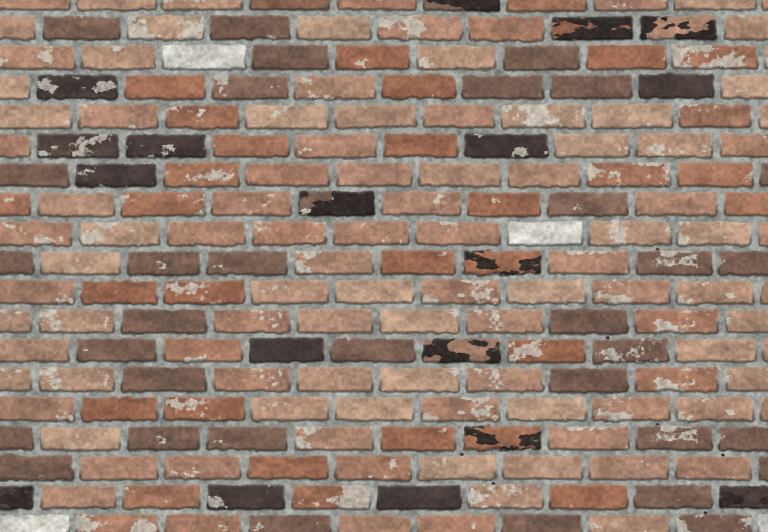
This texture is drawn by a Shadertoy shader. Its source:

```glsl
// Weathered brick wall in running bond with grey mortar, lime stains and sooty bricks.

const vec2 BRICKS = vec2(9.0, 18.15);   // repeats across and down
const float ASPECT = 2.92;              // brick pitch, width over height
const vec2 JOINT = vec2(0.115, 0.085);  // half mortar widths, in row heights

const vec3 RUST   = vec3(0.60, 0.41, 0.32);
const vec3 SALMON = vec3(0.66, 0.51, 0.43);
const vec3 TAN    = vec3(0.72, 0.60, 0.51);
const vec3 BROWN  = vec3(0.47, 0.37, 0.32);
const vec3 SOOT   = vec3(0.22, 0.19, 0.18);
const vec3 LIME   = vec3(0.76, 0.75, 0.71);
const vec3 WHITE  = vec3(0.83, 0.82, 0.79);
const vec3 MORTAR = vec3(0.60, 0.61, 0.59);

float hash(vec2 p) {
    vec3 q = fract(p.xyx * 0.1031);
    q += dot(q, q.yzx + 33.33);
    return fract((q.x + q.y) * q.z);
}

float noise(vec2 p) {
    vec2 i = floor(p), f = fract(p);
    f = f * f * (3.0 - 2.0 * f);
    return mix(mix(hash(i), hash(i + vec2(1, 0)), f.x),
               mix(hash(i + vec2(0, 1)), hash(i + vec2(1, 1)), f.x), f.y);
}

float fbm(vec2 p) {
    float sum = 0.0, amp = 0.533;
    for (int i = 0; i < 4; i++) {
        sum += amp * noise(p);
        p = mat2(1.6, 1.2, -1.2, 1.6) * p + 7.3;
        amp *= 0.5;
    }
    return sum;
}

float roundedBox(vec2 p, vec2 halfSize, float radius) {
    vec2 e = abs(p) - halfSize + radius;
    return length(max(e, 0.0)) + min(max(e.x, e.y), 0.0) - radius;
}

// Sideways shift of the joint to the left of a brick
float jointShift(vec2 id) {
    return 0.09 * (hash(vec2(mod(id.x, BRICKS.x), id.y) + 41.0) - 0.5);
}

// Fired clay tone of one brick
vec3 clayTone(float pick, float warmth) {
    vec3 clay = mix(RUST, SALMON, smoothstep(0.0, 0.5, warmth));
    clay = mix(clay, TAN, smoothstep(0.5, 1.0, warmth));
    clay = mix(clay, BROWN, smoothstep(0.74, 0.80, pick));
    clay = mix(clay, SOOT * 1.25, smoothstep(0.90, 0.93, pick));
    return mix(WHITE, clay, step(0.03, pick));
}

// Brick face with mottling, lime stains and soot; s is a noise position
vec3 brickFace(vec2 s, vec2 seed) {
    float pick = hash(seed + 3.0);
    vec3 col = clayTone(pick, hash(seed + 11.0));
    float mottle = fbm(s * vec2(1.3, 2.4));
    float grain = fbm(s * 8.0);
    col *= 1.0 + 0.42 * (mottle - 0.5) + 0.34 * (grain - 0.5);

    float limeAmount = hash(seed + 23.0);
    float limeField = fbm(s * vec2(1.1, 1.9) + 50.0) + 0.25 * (grain - 0.5);
    float limeEdge = 0.80 - 0.30 * limeAmount * limeAmount;
    float lime = smoothstep(limeEdge, limeEdge + 0.09, limeField);
    col = mix(col, LIME * (0.8 + 0.4 * grain), 0.8 * lime);

    float sooty = step(0.95, hash(seed + 31.0));
    float soot = smoothstep(0.42, 0.50, fbm(s * vec2(1.5, 3.0) + 90.0));
    return mix(col, SOOT * (0.6 + 0.6 * grain), sooty * soot);
}

// Sandy mortar with pale smears and darker pits
vec3 mortarFace(vec2 p) {
    float smear = fbm(p * 1.7 + 20.0);
    float grain = fbm(p * 7.0);
    return MORTAR * (1.0 + 0.35 * (smear - 0.5) + 0.5 * (grain - 0.5));
}

void mainImage(out vec4 fragColor, in vec2 fragCoord) {
    vec2 uv = fragCoord / iResolution.xy;
    float pixel = BRICKS.y / iResolution.y;
    vec2 p = uv * BRICKS * vec2(ASPECT, 1.0);

    // Row, counted downwards, with slightly wavy courses
    float y = (1.0 - uv.y) * BRICKS.y + 0.54 + 0.07 * (noise(p * 0.35) - 0.5);
    float row = floor(y);
    // Three courses mirror those above course twelve
    float course = (row > 12.5 && row < 15.5) ? 24.0 - row : row;

    // Column between shifted joints
    float x = uv.x * BRICKS.x - (mod(row, 2.0) < 0.5 ? 0.88 : 0.42);
    float col = floor(x);
    if (x < col + jointShift(vec2(col, course))) col -= 1.0;
    else if (x > col + 1.0 + jointShift(vec2(col + 1.0, course))) col += 1.0;
    float left = col + jointShift(vec2(col, course));
    float right = col + 1.0 + jointShift(vec2(col + 1.0, course));
    vec2 seed = vec2(mod(col, BRICKS.x), course);

    // Ragged brick outline, in row heights
    vec2 q = vec2((x - 0.5 * (left + right)) * ASPECT, 0.5 - fract(y));
    vec2 halfSize = vec2(0.5 * (right - left) * ASPECT, 0.5) - JOINT;
    halfSize -= 0.03 * vec2(hash(seed + 61.0), hash(seed + 67.0));
    vec2 s = q + seed * vec2(13.7, 9.3);
    float ragged = mix(0.07, 0.20, hash(seed + 71.0));
    float d = roundedBox(q, halfSize, 0.09) + ragged * (fbm(s * 3.5) - 0.5);

    // Mortar, shadow below the brick, occasional round holes
    float below = smoothstep(0.1, -0.3, q.y);
    vec3 mortar = mortarFace(p);
    mortar *= 1.0 - 0.42 * below * (1.0 - smoothstep(0.0, 0.08, d));
    vec2 hole = vec2((hash(seed + 83.0) - 0.5) * 1.8 * halfSize.x, 0.44);
    float holeMask = 1.0 - smoothstep(-pixel, pixel, length(q - hole) - 0.06);
    mortar = mix(mortar, SOOT, holeMask * step(0.97, hash(seed + 89.0)));

    // Brick with a worn pale rim above and a dark lower edge
    vec3 brick = brickFace(s, seed);
    float rim = smoothstep(-0.10, 0.0, d);
    brick *= 1.0 - 0.38 * rim * below;
    brick = mix(brick, LIME, 0.22 * rim * (1.0 - below));

    vec3 color = mix(brick, mortar, smoothstep(-pixel, pixel, d));
    fragColor = vec4(clamp(color, 0.0, 1.0), 1.0);
}
```
